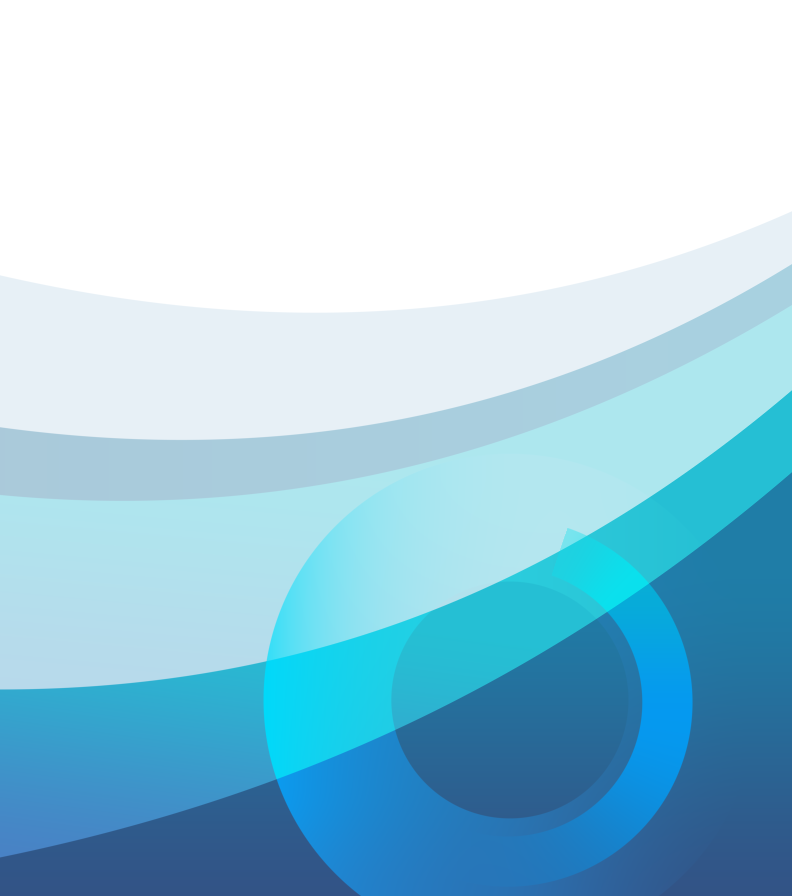
This background is drawn by a WebGL 1 fragment shader. Its source:

```glsl
precision highp float;
// Stacked translucent waves sweep from white down to deep blue, with a glowing
// ring and a shorter inner arc at the lower right. Waves are cubic height curves;
// rings are distance bands tinted by the wave layer behind them.

uniform vec2 u_resolution;

// Antialiased coverage of the side where the signed distance d is negative.
float cover(float d) {
  float px = 0.75 / u_resolution.y;
  return 1.0 - smoothstep(-px, px, d);
}

// Coverage below a cubic wave whose lowest point is at low.
float wave(vec2 uv, vec2 low, float bend, float skew) {
  float t = uv.x - low.x;
  return cover(uv.y - low.y - t * t * (bend + skew * t));
}

// Coverage of a ring between two radii.
float ring(float r, float inner, float outer) {
  return cover(r - outer) * cover(inner - r);
}

void main() {
  vec2 uv = gl_FragCoord.xy / u_resolution;
  vec2 p = uv * vec2(0.883, 1.0);

  // Wave masks, from the top down
  float pale = wave(uv, vec2(0.398, 0.651), 0.283, 0.049);
  float grey = wave(uv, vec2(0.229, 0.509), 0.284, 0.060);
  float aqua = wave(uv, vec2(0.155, 0.441), 0.280, 0.031);
  float teal = wave(uv, vec2(0.0, 0.2305), 0.250, 0.084);
  float deep = cover(uv.y - 0.043 - uv.x * (0.182 + uv.x * (0.166 + 0.082 * uv.x)));

  // Layer gradients
  vec3 greyColor = mix(vec3(0.665, 0.79, 0.855), vec3(0.66, 0.82, 0.88), uv.x);
  vec3 aquaColor = mix(vec3(0.72, 0.85, 0.92), vec3(0.68, 0.905, 0.935),
                       smoothstep(0.2, 0.52, uv.y + 0.08 * uv.x));
  vec3 tealColor = mix(vec3(0.29, 0.50, 0.77), vec3(0.145, 0.75, 0.83),
                       smoothstep(0.0, 0.38, uv.y + 0.12 * uv.x));
  vec3 deepColor = mix(vec3(0.20, 0.32, 0.52), vec3(0.12, 0.49, 0.655),
                       smoothstep(-0.05, 0.38, uv.y));

  vec3 color = mix(vec3(1.0), vec3(0.906, 0.941, 0.965), pale);
  color = mix(color, greyColor, grey);
  color = mix(color, aquaColor, aqua);
  color = mix(color, tealColor, teal);
  color = mix(color, deepColor, deep);

  // Large ring, bright at its left edge and dissolving to the right
  float across = clamp((p.x - 0.294) / 0.55, 0.0, 1.0);
  vec3 glow = mix(vec3(0.18, 0.87, 0.97), vec3(0.0, 0.85, 0.98), teal);
  glow = mix(glow, vec3(0.03, 0.62, 0.96), deep);
  vec3 haze = mix(vec3(0.75, 0.91, 0.94), vec3(0.22, 0.83, 0.87), teal);
  haze = mix(haze, vec3(0.17, 0.50, 0.76), deep);
  float shine = pow(1.0 - across, mix(4.0, 2.2, teal));
  float fade = mix(0.5, 1.0, shine) * (1.0 - smoothstep(0.45, 1.0, across));
  vec3 ringColor = mix(haze, glow, shine);
  ringColor = mix(ringColor, vec3(0.15, 0.52, 0.83),
                  deep * 0.5 * (1.0 - smoothstep(0.0, 0.12, uv.y)));
  float bigRing = ring(length(p - vec2(0.5685, 0.2188)), 0.1322, 0.2747);
  color = mix(color, ringColor, bigRing * fade);

  // Inner arc, starting at a radial cut and fading clockwise
  vec2 q = p - vec2(0.5664, 0.2161);
  float turn = mod(1.243 - atan(q.y, q.x), 6.2832);
  float arcFade = mix(0.35, 1.0, smoothstep(0.0, 0.5, turn))
                * (1.0 - smoothstep(1.3, 3.2, turn));
  float cut = cover(q.x * 0.947 < -0.1 ? 0.1 : q.y * 0.322 - q.x * 0.947);
  float arcMask = ring(length(q), 0.1497, 0.2057) * mix(1.0, cut, step(0.0, q.y));
  vec3 arcColor = mix(vec3(0.04, 0.88, 0.93),
                      mix(vec3(0.02, 0.60, 0.94), vec3(0.03, 0.68, 0.84),
                          smoothstep(0.2, 0.36, uv.y)), deep);
  color = mix(color, arcColor, arcMask * arcFade);

  gl_FragColor = vec4(color, 1.0);
}
```
